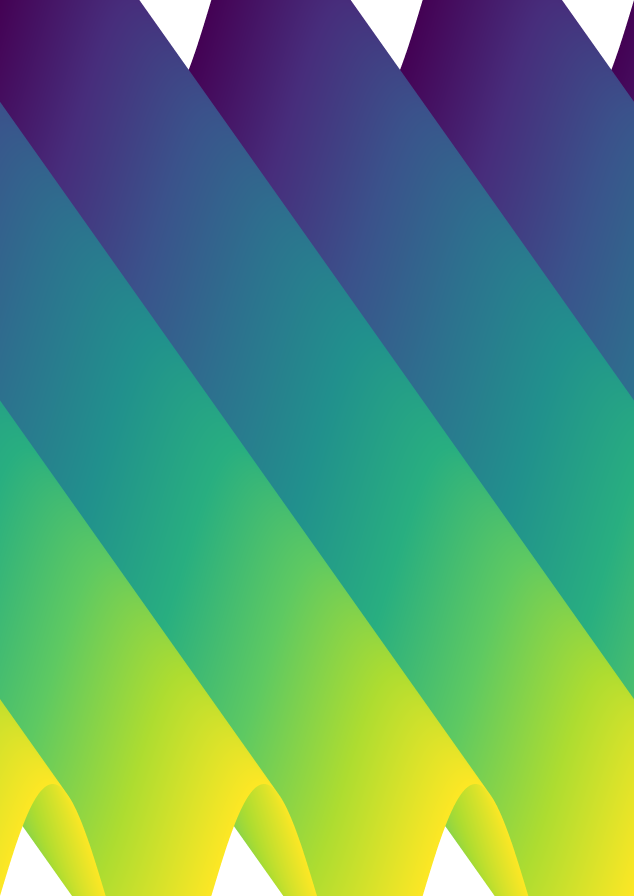
A Shadertoy shader for this background:

```glsl
// Diagonal ribbons in a violet-to-yellow ramp on white paper.
// One sine line is swept from the top left to the bottom right corner; each
// point takes the colour of the latest line position that passes through it.

const float TAU = 6.28319;
const float WAVES = 3.0;            // sine periods across the canvas
const float AMPLITUDE = 0.125;      // wave height, in canvas heights
const vec3 PAPER = vec3(1.0);
const int SAMPLES = 4;              // antialiasing grid per axis
const int BISECTIONS = 18;

const int STOPS = 9;
const vec3 RAMP[STOPS] = vec3[STOPS](
    vec3(0.267, 0.005, 0.329), vec3(0.279, 0.175, 0.483),
    vec3(0.229, 0.322, 0.546), vec3(0.173, 0.449, 0.558),
    vec3(0.128, 0.567, 0.551), vec3(0.158, 0.684, 0.502),
    vec3(0.369, 0.789, 0.383), vec3(0.678, 0.864, 0.190),
    vec3(0.993, 0.906, 0.144));

vec3 rampColor(float t) {
    float x = clamp(t, 0.0, 1.0) * float(STOPS - 1);
    int i = min(int(x), STOPS - 2);
    return mix(RAMP[i], RAMP[i + 1], x - float(i));
}

// Latest sweep time in 0..1 whose line y = t - A sin(k (x - t)) meets p,
// or -1 if none does. With phase = k (x - t) this means finding the smallest
// root of phase + steep * sin(phase) = target.
float latestSweep(vec2 p) {
    float k = TAU * WAVES;
    float steep = AMPLITUDE * k;
    float target = k * (p.x - p.y);
    float first = k * (p.x - 1.0);
    float last = k * p.x;

    // Turning points split the function into monotone branches.
    float turn = acos(-1.0 / steep);
    float crest = turn + steep * sin(turn);
    float center = TAU * ceil((target - crest) / TAU);

    // Rising, falling, rising: at most three roots exist.
    for (int branch = 0; branch < 3; branch++) {
        float a = branch == 0 ? center - turn
                : branch == 1 ? center + turn : center + TAU - turn;
        float b = branch == 0 ? center + turn
                : branch == 1 ? center + TAU - turn : center + TAU + turn;
        a = max(a, first);
        b = min(b, last);
        if (a >= b) continue;

        float fa = a + steep * sin(a) - target;
        float fb = b + steep * sin(b) - target;
        if (fa * fb > 0.0) continue;

        for (int i = 0; i < BISECTIONS; i++) {
            float m = 0.5 * (a + b);
            float fm = m + steep * sin(m) - target;
            if (fa * fm > 0.0) a = m; else b = m;
        }
        return p.x - 0.5 * (a + b) / k;
    }
    return -1.0;
}

void mainImage(out vec4 fragColor, in vec2 fragCoord) {
    vec3 sum = vec3(0.0);
    for (int j = 0; j < SAMPLES; j++) {
        for (int i = 0; i < SAMPLES; i++) {
            vec2 offset = (vec2(i, j) + 0.5) / float(SAMPLES) - 0.5;
            vec2 p = (fragCoord + offset) / iResolution.xy;
            p.y = 1.0 - p.y;        // the sweep runs downwards
            float t = latestSweep(p);
            sum += t < 0.0 ? PAPER : rampColor(t);
        }
    }
    fragColor = vec4(sum / float(SAMPLES * SAMPLES), 1.0);
}
```
